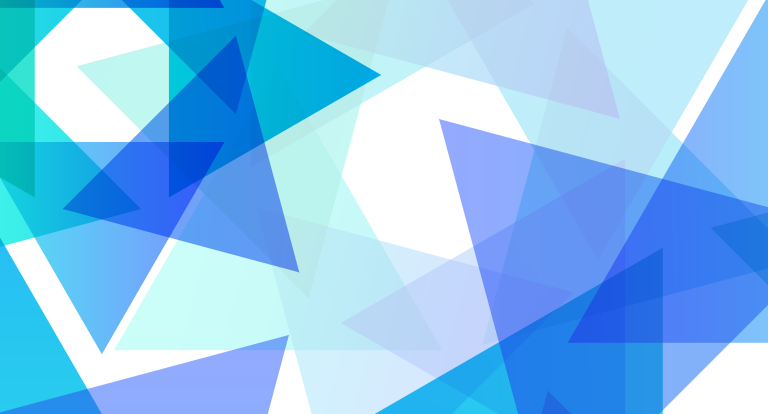
Write a Shadertoy shader that draws this background.

```glsl
// Tints at the left and right end of each triangle, counterclockwise from east
const vec3 LEFT_TINT[8] = vec3[8](
    vec3(0.02, 0.84, 0.89), vec3(0.10, 0.78, 0.92),
    vec3(0.25, 0.87, 0.88), vec3(0.20, 0.92, 0.84),
    vec3(0.10, 0.88, 0.80), vec3(0.30, 1.00, 0.91),
    vec3(0.30, 0.92, 0.95), vec3(0.38, 0.66, 0.96));
const vec3 RIGHT_TINT[8] = vec3[8](
    vec3(0.00, 0.70, 0.95), vec3(0.10, 0.74, 0.95),
    vec3(0.12, 0.45, 0.96), vec3(0.10, 0.80, 0.94),
    vec3(0.25, 0.90, 0.84), vec3(0.18, 0.88, 0.92),
    vec3(0.50, 0.55, 1.00), vec3(0.52, 0.60, 1.00));

mat2 rotation(float degrees) {
    float a = radians(degrees);
    return mat2(cos(a), -sin(a), sin(a), cos(a));
}

// Equilateral triangle pointing along +x, its base at x = radius
float triangleDistance(vec2 p, float radius) {
    return max(radius - p.x, 0.5 * p.x + 0.866 * abs(p.y) - 2.082 * radius);
}

// Eight triangles around an octagonal opening, multiplied together
vec3 triangleRing(vec2 p, vec2 center, float radius, float turn, float opacity) {
    vec3 light = vec3(1.0);
    vec2 local = rotation(turn) * (p - center);
    for (int i = 0; i < 8; i++) {
        float angle = 45.0 * float(i);
        float d = triangleDistance(rotation(angle) * local, radius);
        float coverage = clamp(0.5 - d * iResolution.y, 0.0, 1.0);

        // Gradient across the triangle, centred on its centroid
        float middle = 2.05 * radius * cos(radians(angle));
        float t = clamp(0.5 + (local.x - middle) / (3.8 * radius), 0.0, 1.0);
        light *= mix(vec3(1.0), mix(LEFT_TINT[i], RIGHT_TINT[i], t), coverage);
    }
    return mix(vec3(1.0), light, opacity);
}

void mainImage(out vec4 fragColor, in vec2 fragCoord) {
    vec2 p = fragCoord / iResolution.y;

    // Overlapping rings on white
    vec3 color = triangleRing(p, vec2(0.246, 0.819), 0.162, 0.0, 1.0);
    color *= triangleRing(p, vec2(1.058, 0.606), 0.217, -15.0, 0.28);
    color *= triangleRing(p, vec2(1.879, -0.106), 0.278, 180.0, 0.85);
    color *= triangleRing(p, vec2(-0.041, -0.548), 0.251, 90.0, 0.85);

    fragColor = vec4(color, 1.0);
}
```
